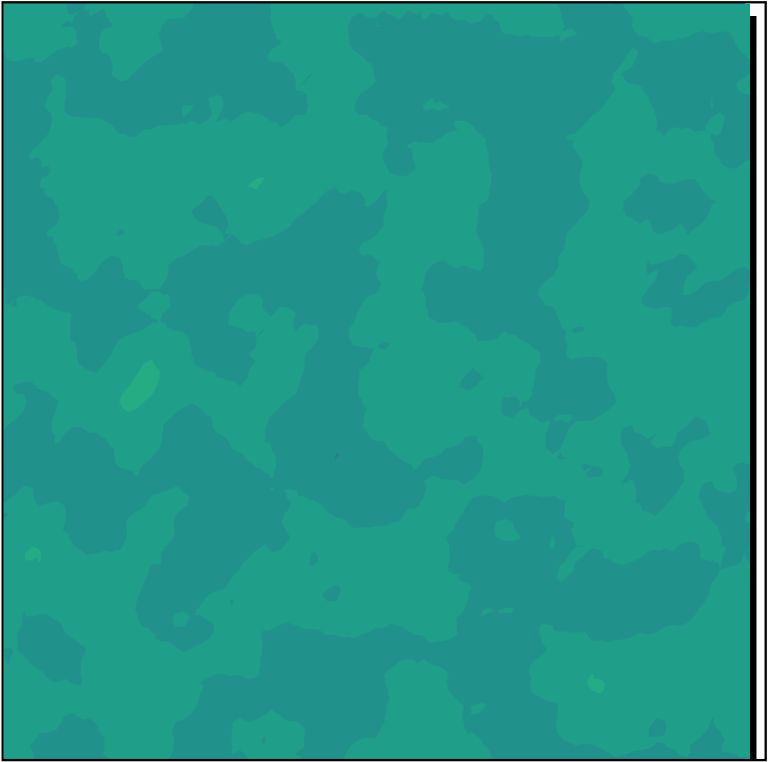
Reproduce this texture procedurally as a Shadertoy shader.

```glsl
#define BLOB_FREQ 7.6
#define MESH_CELLS 96.0
#define ROUGHNESS 0.48
#define MID_LEVEL -0.012
#define PEAK_LEVEL 0.56
#define PIT_LEVEL -0.60
#define GREEN vec3(0.122, 0.620, 0.537)
#define TEAL vec3(0.129, 0.569, 0.549)
#define PEAK_GREEN vec3(0.145, 0.675, 0.510)
#define PIT_BLUE vec3(0.150, 0.500, 0.555)
#define PAPER vec3(0.985)
#define INK vec3(0.0)

vec2 hashGradient(vec2 p) {
    vec3 q = fract(p.xyx * vec3(0.1031, 0.1030, 0.0973));
    q += dot(q, q.yzx + 33.33);
    return 2.0 * fract((q.xx + q.yz) * q.zy) - 1.0;
}

float gradientNoise(vec2 p) {
    vec2 i = floor(p), f = p - i;
    vec2 u = f * f * f * (f * (f * 6.0 - 15.0) + 10.0);
    vec2 e = vec2(0.0, 1.0);
    float a = dot(hashGradient(i), f);
    float b = dot(hashGradient(i + e.yx), f - e.yx);
    float c = dot(hashGradient(i + e.xy), f - e.xy);
    float d = dot(hashGradient(i + e.yy), f - e.yy);
    return mix(mix(a, b, u.x), mix(c, d, u.x), u.y);
}

float terrain(vec2 p) {
    const mat2 turn = mat2(1.6, 1.2, -1.2, 1.6);
    float sum = 0.0, amplitude = 1.0;
    p = p * BLOB_FREQ + vec2(37.3, 61.7);
    for (int i = 0; i < 4; i++) {
        sum += amplitude * gradientNoise(p);
        p = turn * p + 19.1;
        amplitude *= ROUGHNESS;
    }
    return sum;
}

// Linear interpolation over triangles gives the kinked contour lines
float meshTerrain(vec2 p) {
    p *= MESH_CELLS;
    vec2 i = floor(p), f = p - i;
    vec2 corner = f.x > f.y ? vec2(1.0, 0.0) : vec2(0.0, 1.0);
    float high = max(f.x, f.y), low = min(f.x, f.y);
    return terrain(i / MESH_CELLS) * (1.0 - high)
         + terrain((i + corner) / MESH_CELLS) * (high - low)
         + terrain((i + 1.0) / MESH_CELLS) * low;
}

float above(float height, float level, float width) {
    return clamp((height - level) / width + 0.5, 0.0, 1.0);
}

// Coverage of an axis-aligned box, soft over one pixel
float box(vec2 uv, vec2 low, vec2 high) {
    vec2 inside = min(uv - low, high - uv) * iResolution.xy + 0.5;
    vec2 cover = clamp(inside, 0.0, 1.0);
    return cover.x * cover.y;
}

void mainImage(out vec4 fragColor, in vec2 fragCoord) {
    vec2 uv = fragCoord / iResolution.xy;
    float height = meshTerrain(fragCoord / iResolution.x);
    float width = max(fwidth(height), 1e-4);

    // Filled contour bands
    vec3 bands = mix(PIT_BLUE, TEAL, above(height, PIT_LEVEL, width));
    bands = mix(bands, GREEN, above(height, MID_LEVEL, width));
    bands = mix(bands, PEAK_GREEN, above(height, PEAK_LEVEL, width));

    // Outline, margin, panel and side bar
    vec3 color = mix(PAPER, INK, box(uv, vec2(0.002, 0.001), vec2(0.9985)));
    color = mix(color, PAPER, box(uv, vec2(0.970, 0.004), vec2(0.9955)));
    color = mix(color, bands, box(uv, vec2(0.0045, 0.004), vec2(0.9766, 0.9955)));
    color = mix(color, INK, box(uv, vec2(0.9766, 0.004), vec2(0.985, 0.979)));

    fragColor = vec4(color, 1.0);
}
```
